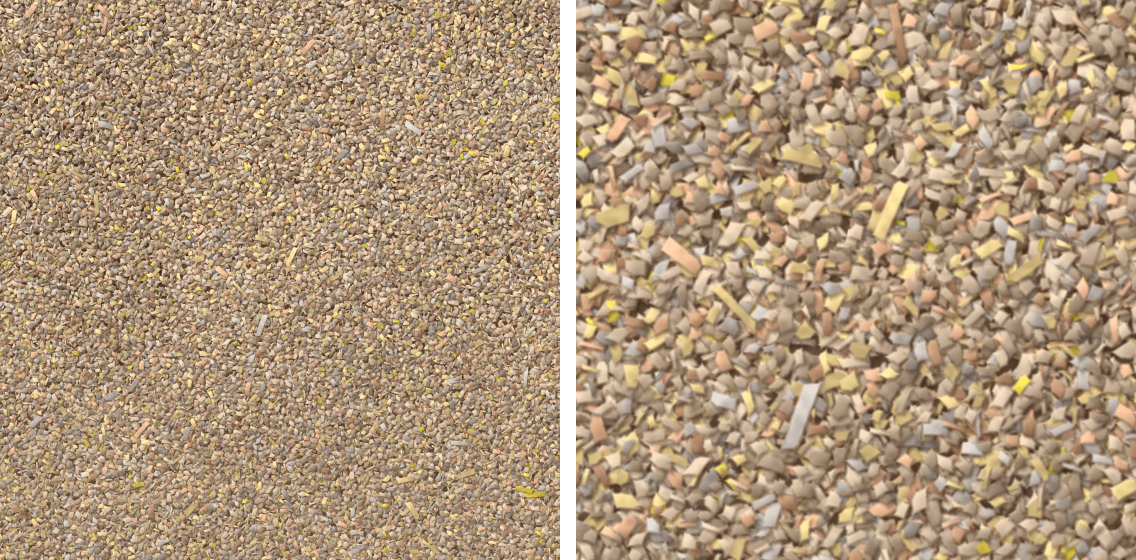
Left, the full canvas; right, a detail of the centre.
A WebGL 2 fragment shader for this texture:

```glsl
#version 300 es
precision highp float;
// Dense litter of crushed dry leaf: stacked layers of jittered, clipped shards,
// each with its own tone, tint, tilt and cast shadow, plus a few long twigs.
// Tone is carried as a scalar and turned into brown-to-cream at the end.

#define FLAKE_CELLS 74.0
#define FLAKE_LAYERS 5
#define TWIG_CELLS 24.0
#define TWIG_SHARE 0.12
#define SHADOW_DEPTH 0.5
#define TILT 0.2
#define GRAIN 0.24
#define SOFTNESS 0.0013
#define DARK vec3(0.32, 0.23, 0.16)
#define LIGHT vec3(0.88, 0.79, 0.68)

uniform vec2 u_resolution;
out vec4 fragColor;

vec4 hash4(vec2 p) {
    vec4 k = vec4(dot(p, vec2(127.1, 311.7)), dot(p, vec2(269.5, 183.3)),
                  dot(p, vec2(419.2, 371.9)), dot(p, vec2(83.7, 227.1)));
    return fract(sin(k) * 43758.5);
}

float valueNoise(vec2 p) {
    vec2 cell = floor(p), f = fract(p);
    f = f * f * (3.0 - 2.0 * f);
    float low = mix(hash4(cell).x, hash4(cell + vec2(1, 0)).x, f.x);
    float high = mix(hash4(cell + vec2(0, 1)).x, hash4(cell + vec2(1, 1)).x, f.x);
    return mix(low, high, f.y);
}

mat2 rotation(float angle) {
    float c = cos(angle), s = sin(angle);
    return mat2(c, s, -s, c);
}

// Skewed box with one corner sliced off
float shardDistance(vec2 p, vec2 halfSize, vec2 skew) {
    vec2 side = abs(p + skew * p.yx) - halfSize;
    float slice = dot(p, vec2(0.64, 0.77)) - 0.6 * (halfSize.x + 0.3 * halfSize.y);
    return max(max(side.x, side.y), slice);
}

// Tints lean to straw, red or cool grey; a very few are bright yellow
vec3 shardTint(float kind) {
    if (kind < 0.011) return vec3(1.04, 1.06, 0.45);
    if (kind < 0.15) return vec3(1.06, 1.05, 0.85);
    if (kind < 0.27) return vec3(1.07, 0.95, 0.88);
    if (kind < 0.40) return vec3(0.93, 0.99, 1.1);
    return vec3(1.0);
}

// Paints one layer over surface, which holds tint in rgb and tone in a
void scatter(inout vec4 surface, vec2 uv, float cells, float seed, bool twigs) {
    vec2 p = rotation(seed * 1.3) * uv * cells + seed * 17.3;
    vec2 lightDir = rotation(seed * 1.3) * vec2(-0.6, 0.8);
    vec2 home = floor(p);
    float edge = max(SOFTNESS, 0.7 / u_resolution.y) * cells;
    float drop = 0.0016 * cells;

    for (int j = -1; j <= 1; j++)
    for (int i = -1; i <= 1; i++) {
        vec2 cell = home + vec2(i, j);
        vec4 place = hash4(cell + seed * 31.7);
        vec4 look = hash4(cell + seed * 57.1 + 9.4);
        if (twigs && look.w > TWIG_SHARE) continue;

        // Shape: mostly chips, about a quarter thin slivers
        float len = mix(0.3, 0.72, place.w * place.w);
        float width = look.w < 0.27 ? 0.12 : mix(0.2, 0.42, look.x);
        if (twigs) {
            len = mix(0.2, 0.48, place.w);
            width = mix(0.06, 0.13, look.x);
        }
        vec2 halfSize = vec2(len, width);
        vec2 skew = (look.yz - 0.5) * vec2(0.8, 0.35);
        vec2 offset = p - cell - 0.5 - (place.xy - 0.5) * 0.8;
        mat2 turn = rotation(place.z * 6.2832);
        vec2 local = turn * offset;

        float shadow = shardDistance(turn * (offset + lightDir * drop), halfSize, skew);
        surface.a = mix(surface.a, -0.12,
            SHADOW_DEPTH * (1.0 - smoothstep(-drop, drop * 1.5, shadow)));

        // Face: own tone, tilted shading and a thin lit rim
        float d = shardDistance(local, halfSize, skew);
        float kind = twigs ? look.y * 0.4 : fract(look.y * 7.0 + look.z * 3.0);
        float slope = dot(offset, lightDir) / (len + width);
        float tone = mix(0.46, 1.13, look.z) + TILT * slope * 2.0;
        tone += 0.1 * smoothstep(-drop, 0.0, d) * sign(slope);
        tone = kind < 0.15 ? max(tone + 0.08, 0.8) : tone;
        float cover = 1.0 - smoothstep(-edge, edge, d);
        surface = mix(surface, vec4(shardTint(kind), tone), cover);
    }
}

void main() {
    vec2 uv = gl_FragCoord.xy / u_resolution.y;
    vec4 surface = vec4(vec3(1.0), 0.0);

    for (int k = 0; k < FLAKE_LAYERS; k++)
        scatter(surface, uv, FLAKE_CELLS * (1.0 + 0.06 * float(k)), float(k) + 1.0, false);
    scatter(surface, uv, TWIG_CELLS, 8.0, true);

    // Fine mottling, broad unevenness and a paler haze toward the bottom
    float tone = surface.a + GRAIN * (valueNoise(uv * 230.0) - 0.5);
    tone += 0.1 * (valueNoise(uv * 5.0 + 3.0) - 0.5);
    float haze = 1.0 - smoothstep(0.0, 0.75, uv.y);
    tone = mix(tone, 0.7, 0.22 * haze);

    vec3 color = mix(DARK, LIGHT, clamp(tone, -0.2, 1.17)) * surface.rgb;
    fragColor = vec4(clamp(color, 0.0, 1.0), 1.0);
}
```
